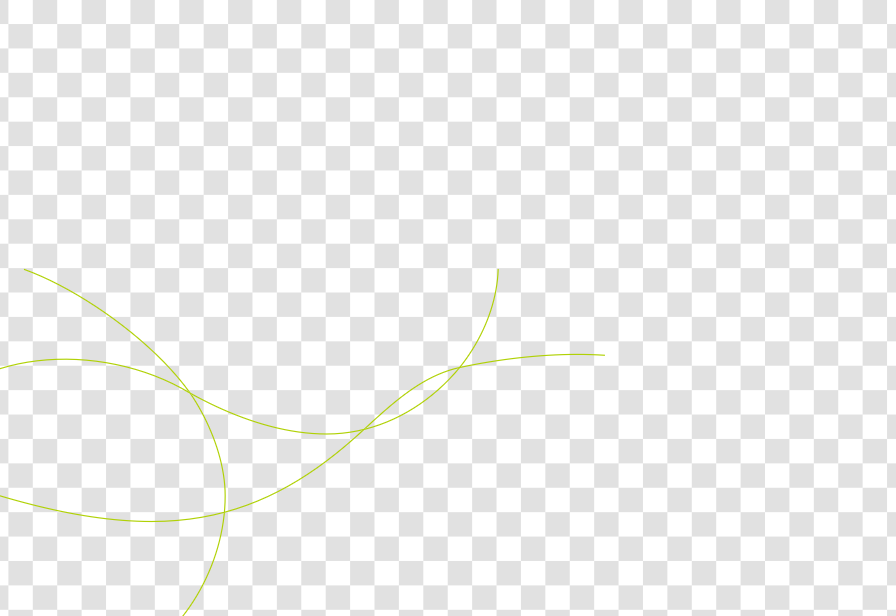
Write a Shadertoy shader that draws this background.

```glsl
// Pale grey and white checkerboard crossed by three thin lime curves.

// Lengths are in canvas units: the canvas is 528 units high, origin lower left.
const float CANVAS_HEIGHT = 528.0;
const float CELL_SIZE = 20.92;
const vec2 CELL_ORIGIN = vec2(7.2, 507.4);
const float LINE_HALF_WIDTH = 0.5;
const int CURVE_STEPS = 20;

const vec3 WHITE = vec3(1.0);
const vec3 GREY = vec3(0.882);
const vec3 LIME = vec3(0.69, 0.82, 0.02);

// Chained cubic Bezier control points; neighbouring pieces share an end point.
const vec2 ARCH[10] = vec2[10](
    vec2(21, 297), vec2(68, 280), vec2(131, 236),
    vec2(163, 191), vec2(180, 166), vec2(193, 133),
    vec2(193, 103), vec2(193, 66), vec2(179, 28), vec2(156, -1));
const vec2 WAVE[13] = vec2[13](
    vec2(0, 212), vec2(51, 228), vec2(115, 220),
    vec2(163, 191), vec2(199, 171), vec2(240, 156),
    vec2(280, 156), vec2(325, 156), vec2(366, 179),
    vec2(394, 213), vec2(414, 238), vec2(426, 268), vec2(427, 297));
const vec2 SWEEP[13] = vec2[13](
    vec2(0, 103), vec2(44, 90), vec2(88, 81),
    vec2(130, 81), vec2(205, 81), vec2(260, 112),
    vec2(311, 159), vec2(337, 183), vec2(362, 206),
    vec2(394, 213), vec2(436, 222), vec2(480, 226), vec2(518, 223.5));

float segmentDistance(vec2 p, vec2 a, vec2 b) {
    vec2 ab = b - a;
    float t = clamp(dot(p - a, ab) / dot(ab, ab), 0.0, 1.0);
    return length(p - a - t * ab);
}

vec2 bezierPoint(vec2 a, vec2 b, vec2 c, vec2 d, float t) {
    float s = 1.0 - t;
    return s * s * s * a + 3.0 * s * t * (s * b + t * c) + t * t * t * d;
}

// Distance to a cubic Bezier, followed in short straight steps.
float bezierDistance(vec2 p, vec2 a, vec2 b, vec2 c, vec2 d) {
    float nearest = 1e5;
    vec2 previous = a;
    for (int i = 1; i <= CURVE_STEPS; i++) {
        vec2 next = bezierPoint(a, b, c, d, float(i) / float(CURVE_STEPS));
        nearest = min(nearest, segmentDistance(p, previous, next));
        previous = next;
    }
    return nearest;
}

float curvesDistance(vec2 p) {
    float d = 1e5;
    for (int i = 0; i < 9; i += 3)
        d = min(d, bezierDistance(p, ARCH[i], ARCH[i + 1], ARCH[i + 2], ARCH[i + 3]));
    for (int i = 0; i < 12; i += 3) {
        d = min(d, bezierDistance(p, WAVE[i], WAVE[i + 1], WAVE[i + 2], WAVE[i + 3]));
        d = min(d, bezierDistance(p, SWEEP[i], SWEEP[i + 1], SWEEP[i + 2], SWEEP[i + 3]));
    }
    return d;
}

// Smooth checkerboard: 1 in white cells, 0 in grey ones.
float checker(vec2 p, float pixel) {
    vec2 cell = (p - CELL_ORIGIN) / CELL_SIZE;
    vec2 edgeDistance = (0.5 - abs(mod(cell + 0.5, 2.0) - 1.0)) * CELL_SIZE;
    vec2 side = clamp(2.0 * edgeDistance / pixel, -1.0, 1.0);
    return 0.5 + 0.5 * side.x * side.y;
}

void mainImage(out vec4 fragColor, in vec2 fragCoord) {
    float pixel = CANVAS_HEIGHT / iResolution.y;
    vec2 p = fragCoord * pixel;

    vec3 color = mix(GREY, WHITE, checker(p, pixel));

    // Lime curves on top
    float line = clamp(0.5 + (LINE_HALF_WIDTH - curvesDistance(p)) / pixel, 0.0, 1.0);
    color = mix(color, LIME, line);

    fragColor = vec4(color, 1.0);
}
```
